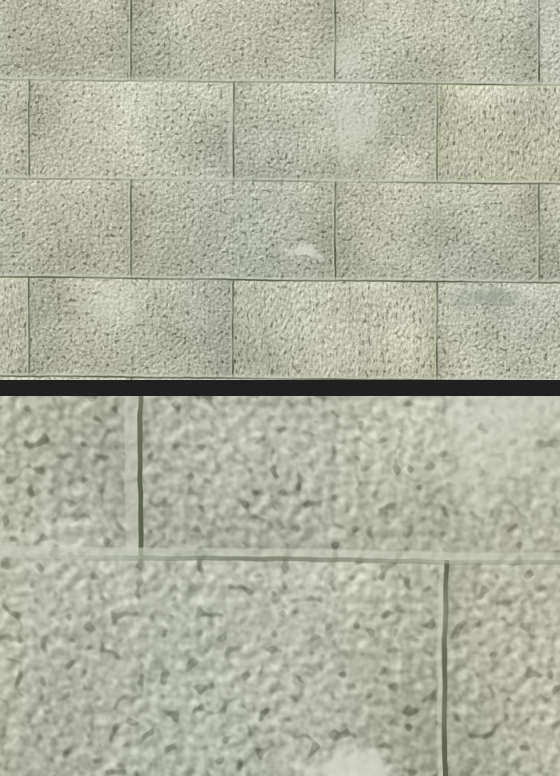
Top, the full canvas; bottom, a detail of the centre.
A Shadertoy shader for this texture:

```glsl
const vec2 BLOCK = vec2(0.537, 0.260);    // block pitch in canvas heights
const vec2 ORIGIN = vec2(0.075, 0.207);   // first joint, from the top left
const float TILT = 0.0104;                // downward slope of the courses

const vec3 CONCRETE = vec3(0.745, 0.752, 0.682);
const vec3 YELLOWED = vec3(0.765, 0.770, 0.682);
const vec3 MORTAR = vec3(0.795, 0.810, 0.745);
const vec3 SHADOW = vec3(0.350, 0.370, 0.290);
const vec3 LIME = vec3(0.840, 0.850, 0.790);
const vec3 DAMP = vec3(0.570, 0.600, 0.550);

vec2 hash2(vec2 p) {
    vec3 q = fract(p.xyx * vec3(0.1031, 0.1030, 0.0973));
    q += dot(q, q.yzx + 33.33);
    return fract((q.xx + q.yz) * q.zy);
}

float cornerSlope(vec2 cell, vec2 corner, vec2 f) {
    return dot(hash2(cell + corner) * 2.0 - 1.0, f - corner);
}

float gradientNoise(vec2 p) {
    vec2 i = floor(p), f = fract(p);
    vec2 w = f * f * f * (f * (f * 6.0 - 15.0) + 10.0);
    vec2 e = vec2(0.0, 1.0);
    return mix(mix(cornerSlope(i, e.xx, f), cornerSlope(i, e.yx, f), w.x),
               mix(cornerSlope(i, e.xy, f), cornerSlope(i, e.yy, f), w.x), w.y);
}

float fbm(vec2 p) {
    float sum = 0.0, amp = 0.6;
    for (int k = 0; k < 4; k++) {
        sum += amp * gradientNoise(p);
        p = mat2(1.6, 1.2, -1.2, 1.6) * p + 17.3;
        amp *= 0.55;
    }
    return sum;
}

float line(float d, float halfWidth, float px) {
    return 1.0 - smoothstep(halfWidth - px, halfWidth + px, abs(d));
}

// Ragged blotch, 1 at the centre and 0 outside
float stain(vec2 p, vec2 centre, vec2 radius, float raggedness) {
    float d = length((p - centre) / radius);
    return smoothstep(1.1, 0.2, d + raggedness * fbm(p * 28.0));
}

// Coarse aggregate: embossed grains with many small dark pits
float grain(vec2 p, float striated) {
    vec2 q = p * mix(vec2(104.0), vec2(125.0, 75.0), striated);
    q += 0.5 * gradientNoise(p * 45.0);
    float bump = gradientNoise(q);
    float relief = bump - gradientNoise(q + vec2(-0.3, 0.35));
    float fine = gradientNoise(p * 190.0 + 5.0);
    float pit = smoothstep(0.12, 0.42, gradientNoise(q * 0.9 + 41.0));
    return 0.11 * bump + 0.12 * relief + 0.12 * fine - 0.17 * pit;
}

vec3 blockColour(vec2 p, vec2 id, vec2 local) {
    // A few blocks are yellowed and drawn out into upright streaks
    float striated = 1.0 - step(0.1, abs(abs(id.x) + 0.5 * id.y - 2.5));
    vec3 col = mix(CONCRETE, YELLOWED, striated);
    col += 0.045 * (hash2(id + 20.0).x - 0.5);
    col += 0.18 * fbm(p * 4.5 + id * 3.0);
    col += vec3(0.03, 0.01, -0.02) * gradientNoise(p * 2.3 + 9.0);
    col += 0.05 * striated * gradientNoise(p * vec2(85.0, 7.0));
    // Pale upper edge, dirt toward the sides
    col += 0.04 * exp(-local.y * 8.0) - 0.03 * local.y;
    col -= 0.06 * exp(-min(local.x, 1.0 - local.x) * 16.0);
    return col + grain(p, striated);
}

vec3 weather(vec3 col, vec2 p) {
    float lime = 0.50 * stain(p, vec2(0.90, 0.85), vec2(0.06, 0.09), 1.0);
    lime = max(lime, 0.55 * stain(p, vec2(0.93, 0.66), vec2(0.09, 0.14), 1.3));
    lime = max(lime, 0.40 * stain(p, vec2(0.30, 0.20), vec2(0.11, 0.07), 1.3));
    lime = max(lime, 0.80 * stain(p, vec2(0.81, 0.34), vec2(0.065, 0.019), 2.2));
    float damp = 0.55 * stain(p, vec2(1.29, 0.215), vec2(0.13, 0.035), 1.2);
    return mix(mix(col, LIME, lime), DAMP, damp);
}

// Pale mortar strip with a broken shadow line at its side
vec3 joint(vec3 col, float d, float width, float strength, float px) {
    col = mix(col, MORTAR, 0.60 * line(d + 0.4 * width, width, px * 1.6));
    float shade = line(d - 0.4 * width, 0.0021, px) * strength;
    return mix(col, SHADOW, clamp(shade, 0.0, 0.95));
}

void mainImage(out vec4 fragColor, in vec2 fragCoord) {
    float px = 1.0 / iResolution.y;
    vec2 p = fragCoord * px;

    // Running bond: every other course shifts by half a block
    float wobble = 0.003 * gradientNoise(p * 6.0) + 0.0015 * gradientNoise(p * 45.0);
    float v = (1.0 - p.y - TILT * p.x - ORIGIN.y + wobble) / BLOCK.y + 1.0;
    float row = floor(v);
    float u = (p.x - ORIGIN.x + wobble) / BLOCK.x - 0.5 * (1.0 - mod(row, 2.0));
    vec2 id = vec2(floor(u), row);

    vec3 col = weather(blockColour(p, id, fract(vec2(u, v))), p);

    // Upright joints, one of them filled with a wide strip of mortar
    float post = round(u);
    float wide = 1.0 - step(0.5, distance(vec2(post, row), vec2(1.0)));
    float postDark = 0.85 + 0.9 * gradientNoise(vec2(post * 3.7 + row, p.y * 14.0));
    col = joint(col, (u - post) * BLOCK.x, mix(0.0035, 0.0075, wide), postDark, px);

    // Bed joints, each with its own depth of shadow
    float bed = round(v);
    float bedDark = mix(0.5, 0.9, step(2.5, bed)) + 0.9 * gradientNoise(vec2(p.x * 5.0, bed * 7.3));
    col = joint(col, (v - bed) * BLOCK.y, 0.0050, bedDark, px);

    fragColor = vec4(clamp(col, 0.0, 1.0), 1.0);
}
```
